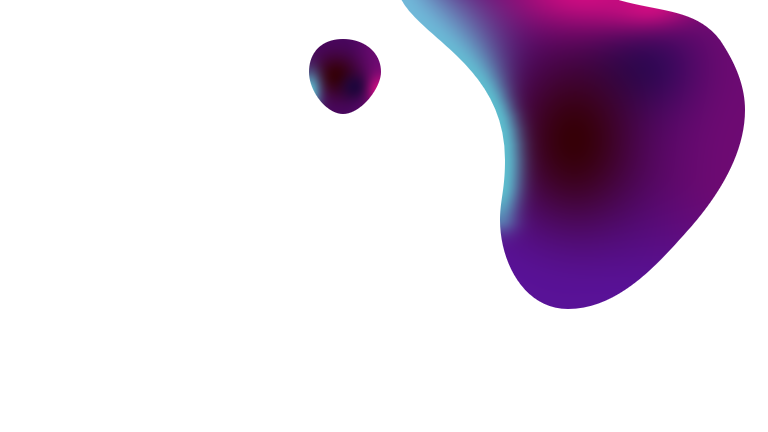
A Shadertoy shader for this background:

```glsl
// Two glossy fluid blobs with blended violet, maroon, pink and cyan glows on white.

#define UNITS 432.0          // design units per canvas height, y runs down
#define CURVE_STEPS 20
#define PAPER  vec3(1.0)
#define PLUM   vec3(0.43, 0.04, 0.45)
#define PURPLE vec3(0.32, 0.03, 0.42)
#define VIOLET vec3(0.35, 0.07, 0.60)
#define MAROON vec3(0.21, 0.00, 0.03)
#define NAVY   vec3(0.15, 0.03, 0.33)
#define PINK   vec3(0.83, 0.05, 0.51)
#define CYAN   vec3(0.36, 0.73, 0.80)
#define SKY    vec3(0.44, 0.72, 0.85)

// Outline under construction: pen position, nearest squared distance, inside sign
struct Path { vec2 pen; float dist2; float side; };

Path beginPath(vec2 start) { return Path(start, 1e9, 1.0); }

void segment(inout Path path, vec2 p, vec2 a, vec2 b) {
    vec2 e = b - a, w = p - a;
    vec2 r = w - e * clamp(dot(w, e) / max(dot(e, e), 1e-6), 0.0, 1.0);
    path.dist2 = min(path.dist2, dot(r, r));
    // Flip the side whenever a ray towards +x crosses the segment
    if ((a.y > p.y) != (b.y > p.y) && w.x < e.x * w.y / e.y) path.side = -path.side;
}

// Append a cubic Bezier from the pen to "end"
void curveTo(inout Path path, vec2 p, vec2 c1, vec2 c2, vec2 end) {
    vec2 start = path.pen, last = start;
    for (int i = 1; i <= CURVE_STEPS; i++) {
        float t = float(i) / float(CURVE_STEPS), s = 1.0 - t;
        vec2 next = s*s*s*start + 3.0*s*s*t*c1 + 3.0*s*t*t*c2 + t*t*t*end;
        segment(path, p, last, next);
        last = next;
    }
    path.pen = end;
}

float signedDistance(Path path) { return path.side * sqrt(path.dist2); }

// Blend a soft elliptical spot of colour over the base
vec3 glow(vec3 base, vec3 tint, vec2 p, vec2 center, vec2 radius, float strength) {
    vec2 q = (p - center) / radius;
    return mix(base, tint, strength * exp(-dot(q, q)));
}

// Large blob: returns its distance and the distance to its left rim
vec2 largeBlob(vec2 p) {
    Path path = beginPath(vec2(398, -8));
    curveTo(path, p, vec2(412, 36), vec2(505, 62), vec2(505, 160));
    curveTo(path, p, vec2(505, 190), vec2(500, 200), vec2(500, 220));
    float rim = sqrt(path.dist2);
    curveTo(path, p, vec2(500, 262), vec2(524, 309), vec2(568, 309));
    curveTo(path, p, vec2(621, 309), vec2(662, 259), vec2(690, 228));
    curveTo(path, p, vec2(718, 196), vec2(745, 154), vec2(745, 110));
    curveTo(path, p, vec2(745, 82), vec2(732, 58), vec2(720, 40));
    curveTo(path, p, vec2(694, 6), vec2(654, 13), vec2(606, -4));
    curveTo(path, p, vec2(600, -40), vec2(400, -40), vec2(398, -8));
    return vec2(signedDistance(path), rim);
}

float smallBlob(vec2 p) {
    Path path = beginPath(vec2(343, 39));
    curveTo(path, p, vec2(364, 39), vec2(381, 52), vec2(381, 72));
    curveTo(path, p, vec2(381, 88), vec2(361, 114), vec2(343, 114));
    curveTo(path, p, vec2(327, 114), vec2(309, 92), vec2(309, 72));
    curveTo(path, p, vec2(309, 52), vec2(322, 39), vec2(343, 39));
    return signedDistance(path);
}

vec3 largeColor(vec2 p, float rim) {
    vec3 col = mix(PURPLE, PLUM, smoothstep(610.0, 735.0, p.x));
    col = mix(col, VIOLET, smoothstep(150.0, 300.0, p.y + 0.25 * (600.0 - p.x)));
    col = glow(col, NAVY, p, vec2(640, 66), vec2(55, 48), 0.85);
    col = glow(col, MAROON, p, vec2(574, 140), vec2(60, 78), 1.0);
    // Pink light from the top edge
    col = glow(col, PINK, p, vec2(585, -8), vec2(82, 38), 0.95);
    col = glow(col, PINK, p, vec2(650, 6), vec2(42, 20), 0.9);
    // Cyan rim, wide at the top and fading out towards the bottom
    float top = smoothstep(110.0, 0.0, p.y);
    float reach = rim / mix(18.0, 46.0, top);
    float fade = 1.0 - 0.85 * smoothstep(185.0, 265.0, p.y);
    return mix(col, mix(CYAN, SKY, top), fade * exp(-reach * reach));
}

vec3 smallColor(vec2 p) {
    vec3 col = mix(PURPLE * 0.9, PLUM, smoothstep(345.0, 382.0, p.x));
    col = glow(col, MAROON, p, vec2(336, 76), vec2(22, 21), 1.0);
    col = glow(col, NAVY * 0.7, p, vec2(355, 87), vec2(14, 13), 0.9);
    col = glow(col, PINK, p, vec2(380, 91), vec2(11, 15), 1.0);
    return glow(col, CYAN, p, vec2(310, 92), vec2(11, 21), 1.0);
}

void mainImage(out vec4 fragColor, in vec2 fragCoord) {
    float pixel = UNITS / iResolution.y;
    vec2 p = vec2(fragCoord.x, iResolution.y - fragCoord.y) * pixel;

    // Composite both blobs with one-pixel soft edges
    vec2 large = largeBlob(p);
    vec3 col = mix(PAPER, largeColor(p, large.y), clamp(0.5 - large.x / pixel, 0.0, 1.0));
    col = mix(col, smallColor(p), clamp(0.5 - smallBlob(p) / pixel, 0.0, 1.0));
    fragColor = vec4(col, 1.0);
}
```
